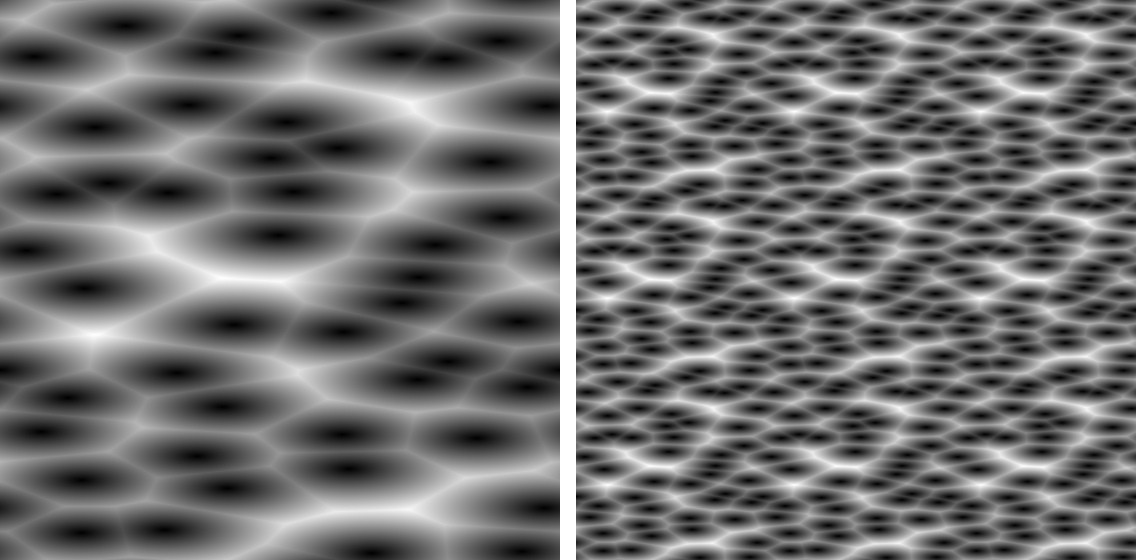
Left, the tile; right, the same tile 3 across and 3 down.
Write a three.js fragment shader that draws this texture.

```glsl
varying vec2 vUv;

// Two random values per grid cell
vec2 hash2(vec2 cell) {
  vec2 q = vec2(dot(cell, vec2(127.1, 311.7)), dot(cell, vec2(269.5, 183.3)));
  return fract(sin(q + 1.7) * 4375.85);
}

// Whole-number wrap; the half-cell shift keeps rounding away from cell borders
vec2 wrapCell(vec2 cell, vec2 gridSize) {
  return floor(mod(cell + 0.5, gridSize));
}

// Distance to the nearest scattered point, in cell units, wrapping at the grid size
float wrappedCellNoise(vec2 p, vec2 gridSize) {
  vec2 cell = floor(p);
  vec2 local = p - cell;
  float nearestSquared = 4.0;
  for (int y = -1; y <= 1; y++) {
    for (int x = -1; x <= 1; x++) {
      vec2 neighbour = vec2(float(x), float(y));
      vec2 seed = hash2(wrapCell(cell + neighbour, gridSize));
      vec2 offset = neighbour + seed - local;
      nearestSquared = min(nearestSquared, dot(offset, offset));
    }
  }
  return sqrt(nearestSquared);
}

void main() {
  // Wide, low cells stretch the round distance cones into flat ellipses
  vec2 gridSize = vec2(4.0, 12.0);
  float brightness = min(wrappedCellNoise(vUv * gridSize, gridSize), 1.0);
  gl_FragColor = vec4(vec3(brightness), 1.0);
}
```
